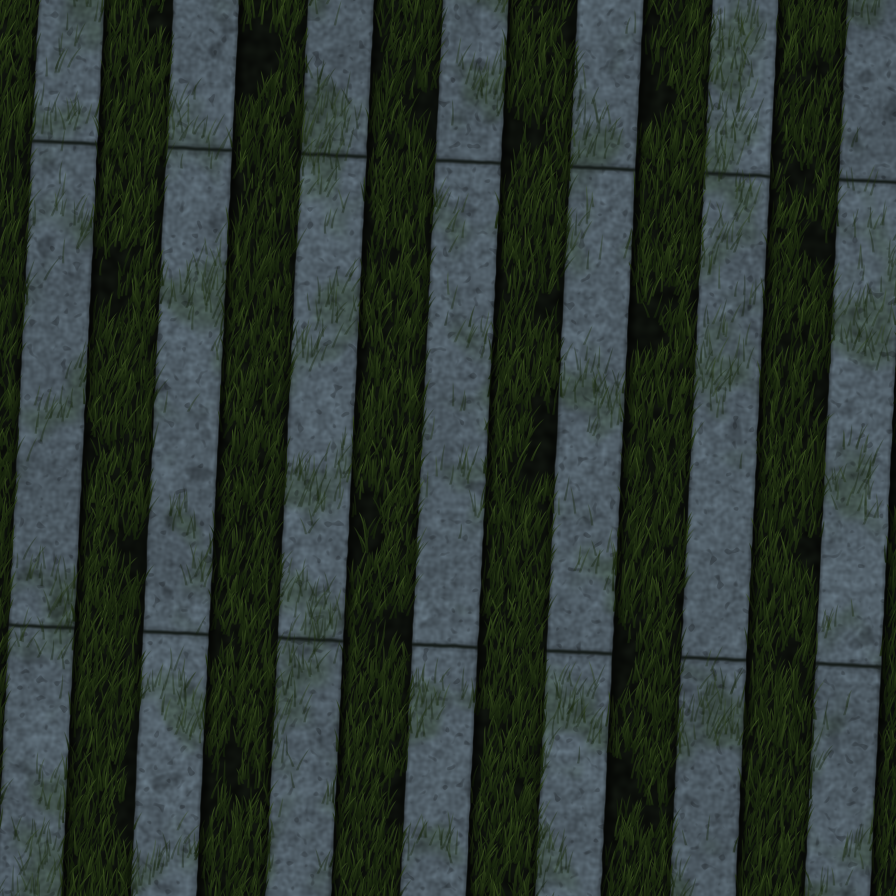
Write a WebGL 1 fragment shader that draws this texture.

```glsl
precision highp float;
// Tilted rows of weathered stone slabs separated by strips of dense grass.
// Slabs come from a repeated box in a rotated frame and are worn by gradient
// noise; grass is many layers of jittered cells, each growing one curved blade.

uniform vec2 u_resolution;

const float TILT = 0.048;              // slope of the rows
const vec2 PERIOD = vec2(0.1504, 0.5415);
const vec2 ORIGIN = vec2(0.032, 0.303); // a row centre and a joint
const float HALF_SLAB = 0.0368;
const float HALF_JOINT = 0.0026;
const vec2 BLADE_CELL = vec2(0.020, 0.034);
const int BLADE_LAYERS = 20;

const vec3 STONE = vec3(0.305, 0.355, 0.390);
const vec3 MOSSY_STONE = vec3(0.235, 0.295, 0.265);
const vec3 GROOVE = vec3(0.085, 0.110, 0.100);
const vec3 SOIL = vec3(0.045, 0.058, 0.042);
const vec3 GRASS_DARK = vec3(0.055, 0.095, 0.032);
const vec3 GRASS_LIGHT = vec3(0.245, 0.330, 0.130);

vec2 hash2(vec2 p) {
  vec3 q = fract(p.xyx * vec3(0.1031, 0.1030, 0.0973));
  q += dot(q, q.yzx + 33.33);
  return fract((q.xx + q.yz) * q.zy);
}

float corner(vec2 cell, vec2 offset) {
  return dot(hash2(cell) * 2.0 - 1.0, offset);
}

// Gradient noise, roughly -0.7 to 0.7
float noise(vec2 p) {
  vec2 i = floor(p), f = p - i;
  vec2 u = f * f * f * (f * (f * 6.0 - 15.0) + 10.0);
  vec2 e = vec2(1.0, 0.0);
  float low = mix(corner(i, f), corner(i + e.xy, f - e.xy), u.x);
  float high = mix(corner(i + e.yx, f - e.yx), corner(i + e.xx, f - e.xx), u.x);
  return 1.3 * mix(low, high, u.y);
}

float patches(vec2 p) {
  return noise(p * 11.0 + 40.0) + 0.5 * noise(p * 27.0 + 90.0);
}

// Offset across a row, measured from the nearest slab centre
float rowOffset(float x) {
  return (fract((x - ORIGIN.x) / PERIOD.x + 0.5) - 0.5) * PERIOD.x;
}

// Likelihood that a blade is rooted at p
float grassCover(vec2 p) {
  float x = rowOffset(p.x);
  float edge = abs(x) - HALF_SLAB;
  float growth = patches(p);
  float bareRim = 0.25 * (1.0 - smoothstep(0.0, 0.018, edge));
  float thick = smoothstep(-0.55, -0.2, growth - bareRim);
  float stray = 0.38 * smoothstep(0.0, 0.4, growth);
  return mix(stray, thick, smoothstep(-0.001, 0.004, edge));
}

vec3 stoneColor(vec2 p, vec2 slab) {
  float coarse = noise(p * 14.0 + 7.0);
  float grain = noise(vec2(p.x + 0.4 * p.y, p.y - 0.3 * p.x) * vec2(55.0, 75.0));
  float fine = noise(p * 170.0);
  float pits = smoothstep(0.28, 0.55, noise(p * 105.0 + 31.0));
  float stains = smoothstep(0.32, 0.6, noise(p * 32.0 + 61.0));
  vec3 c = mix(STONE, MOSSY_STONE, 0.8 * smoothstep(-0.02, 0.5, patches(p)));
  c *= 1.0 + 0.13 * coarse + 0.20 * grain + 0.20 * fine;
  c *= 0.96 + 0.08 * hash2(slab + 20.0).x;
  return c * (1.0 - 0.22 * pits) * (1.0 - 0.20 * stains);
}

// Coverage of one curved, tapering blade in x, height along it in y
vec2 blade(vec2 d, float height, float lean, float bend, float px) {
  float t = d.y / height;
  float slope = (lean + 2.0 * bend * t) / height;
  float across = abs(d.x - (lean + bend * t) * t) / sqrt(1.0 + slope * slope);
  float body = 1.0 - smoothstep(-px, px, across - 0.0014 * (1.0 - 0.75 * t));
  float ends = smoothstep(0.0, 0.1, t) * (1.0 - smoothstep(0.8, 1.0, t));
  return vec2(body * ends, t);
}

// One layer of blades drawn over the ground colour
vec3 grassLayer(vec3 ground, vec2 p, float layer, float opacity, float px) {
  float depth = layer / float(BLADE_LAYERS);
  vec2 q = p / BLADE_CELL + 9.0 * hash2(vec2(layer, 5.0));
  for (int j = -1; j <= 0; j++) {
    for (int i = -1; i <= 1; i++) {
      vec2 cell = floor(q) + vec2(float(i), float(j));
      vec2 seed = cell + 31.0 * layer + 60.0;
      vec2 d = (q - cell - hash2(seed)) * BLADE_CELL;
      vec2 form = hash2(seed + 117.0);
      float lean = mix(-0.007, 0.011, form.x);
      float bend = mix(-0.005, 0.008, form.y);
      vec2 b = blade(d, mix(0.019, 0.034, fract(form.x * 7.0)), lean, bend, px);
      if (b.x > 0.0) {
        vec2 tone = hash2(seed + 241.0);
        float grows = step(tone.x, grassCover(p - d));
        float light = (0.25 + 0.75 * b.y) * (0.3 + 0.7 * tone.y) * (0.35 + 0.75 * depth);
        vec3 c = mix(GRASS_DARK, GRASS_LIGHT, light);
        ground = mix(ground, c, b.x * grows * opacity);
      }
    }
  }
  return ground;
}

void main() {
  float px = 1.0 / u_resolution.y;
  vec2 uv = gl_FragCoord.xy * px;
  vec2 p = uv + TILT * vec2(-uv.y, uv.x);
  vec2 slab = floor((p - ORIGIN) / PERIOD + vec2(0.5, 0.0));
  float x = rowOffset(p.x);
  float edge = abs(x) - HALF_SLAB + 0.0012 * noise(p * 60.0);
  float along = (fract((p.y - ORIGIN.y) / PERIOD.y + 0.5) - 0.5) * PERIOD.y;
  float joint = abs(along + 0.0008 * noise(p * 70.0)) - HALF_JOINT;

  // Stone with darkened rims and grooves at the joints
  vec3 stone = stoneColor(p, slab);
  stone *= 1.0 - 0.25 * smoothstep(-0.005, 0.0, edge);
  stone *= 1.0 - 0.15 * (1.0 - smoothstep(0.0, 0.005, joint));
  stone = mix(GROOVE, stone, smoothstep(-0.0015 - px, px, joint));

  // Bare soil below the grass
  vec3 soil = SOIL * (1.0 + 0.6 * noise(p * 80.0));
  float onSoil = smoothstep(-px, px, edge);
  vec3 color = mix(stone, soil, onSoil);

  // Blades fade to thin wisps where they cross the stone
  float opacity = mix(0.38, 1.0, smoothstep(-0.006, 0.001, edge));
  for (int i = 0; i < BLADE_LAYERS; i++) {
    color = grassLayer(color, p, float(i), opacity, 0.7 * px);
  }

  // Shade cast by slab sides, deeper on the right of each slab
  float shade = (x > 0.0 ? 0.6 : 0.3) * (1.0 - smoothstep(0.0, 0.012, edge));
  color *= 1.0 - shade * onSoil;
  gl_FragColor = vec4(color, 1.0);
}
```
